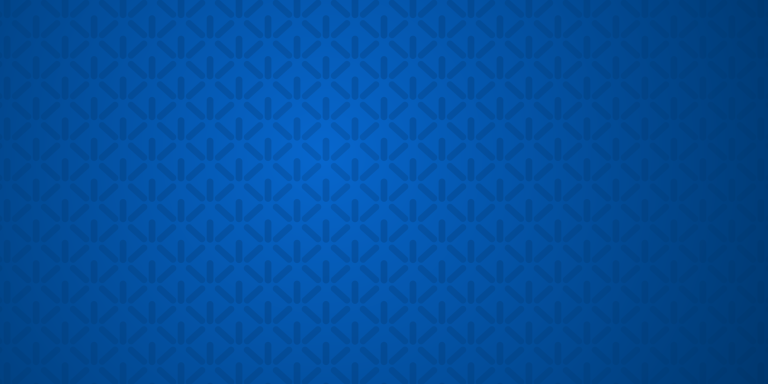
Write a Shadertoy shader that draws this pattern.

```glsl
// Blue wallpaper of staggered three-stroke marks: an upright bar over two splayed arms.
// Each stroke is a capsule distance, wrapped on a brick lattice, that darkens
// a radial glow placed left of and above the centre.

const vec2 PITCH = vec2(0.0755, 0.1063); // column and row spacing, canvas height = 1

// Distance to a rounded stroke centred at the origin, reaching +-halfAxis
float capsule(vec2 p, vec2 halfAxis, float radius) {
    float t = clamp(dot(p, halfAxis) / dot(halfAxis, halfAxis), -1.0, 1.0);
    return length(p - halfAxis * t) - radius;
}

// Wrap a height into one row, centred on zero
float wrapRow(float y) {
    return y - PITCH.y * floor(y / PITCH.y + 0.5);
}

// Nearest bar (x) and nearest arm (y); odd columns shift by half a row
vec2 strokeDistances(vec2 p) {
    vec2 nearest = vec2(1.0);
    float home = floor(p.x / PITCH.x + 0.5);
    for (int i = -1; i <= 1; i++) {
        float column = home + float(i);
        vec2 q = p - vec2(column * PITCH.x, 0.5 * PITCH.y * mod(column, 2.0));
        vec2 bar = vec2(q.x, wrapRow(q.y));
        vec2 arm = vec2(abs(q.x) - 0.0377, wrapRow(q.y + 0.059));
        nearest = min(nearest, vec2(
            capsule(bar, vec2(0.0, 0.0215), 0.0088),
            capsule(arm, vec2(0.0168, -0.0151), 0.0085)));
    }
    return nearest;
}

void mainImage(out vec4 fragColor, in vec2 fragCoord) {
    vec2 p = fragCoord / iResolution.y;
    float aspect = iResolution.x / iResolution.y;
    float pixel = 1.0 / iResolution.y;

    // Radial glow, fading furthest towards the right edge
    float reach = length(p - vec2(0.42 * aspect, 0.6));
    float blue = 0.805 - 0.285 * reach;
    vec3 color = vec3(max(0.0, 0.09 * (blue - 0.49)), 0.5 * blue, blue);

    // Tinted strokes: bars a little deeper, all weaker away from the glow
    vec2 lattice = p - vec2(0.5 * aspect, 0.611);
    vec2 cover = 1.0 - smoothstep(-0.75 * pixel, 0.75 * pixel, strokeDistances(lattice));
    float strength = mix(0.13, 0.04, smoothstep(0.2, 1.2, reach));
    color *= 1.0 - strength * max(cover.x, 0.85 * cover.y);

    fragColor = vec4(color, 1.0);
}
```
